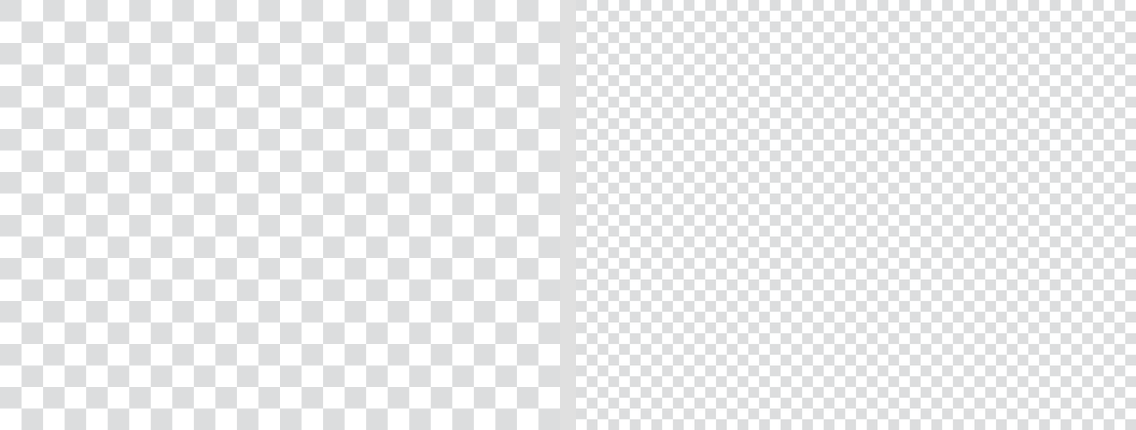
Left, the tile; right, the same tile 2 across and 2 down.
This pattern is drawn by a Shadertoy shader. Its source:

```glsl
// Draws a seamless checkerboard of white and pale grey cells.

const vec2 REPEATS = vec2(13.0, 10.0);   // two-by-two cell blocks across and down
const vec3 WHITE = vec3(1.0);
const vec3 PALE_GREY = vec3(0.861, 0.867, 0.871);

// Square wave of period 2 with edges softened over one pixel:
// +1 on even cells, -1 on odd cells.
vec2 squareWave(vec2 cell, vec2 pixelSize) {
    vec2 edgeDistance = 0.5 - abs(mod(cell + 0.5, 2.0) - 1.0);
    return clamp(2.0 * edgeDistance / pixelSize, -1.0, 1.0);
}

// Coverage of the grey cells; the lower left cell is white.
float checker(vec2 cell, vec2 pixelSize) {
    vec2 wave = squareWave(cell, pixelSize);
    return 0.5 - 0.5 * wave.x * wave.y;
}

void mainImage(out vec4 fragColor, in vec2 fragCoord) {
    // Whole blocks fill the canvas, so opposite edges join
    vec2 cellsPerCanvas = 2.0 * REPEATS;
    vec2 pixelSize = cellsPerCanvas / iResolution.xy;
    vec2 cell = fragCoord * pixelSize;

    vec3 color = mix(WHITE, PALE_GREY, checker(cell, pixelSize));
    fragColor = vec4(color, 1.0);
}
```
